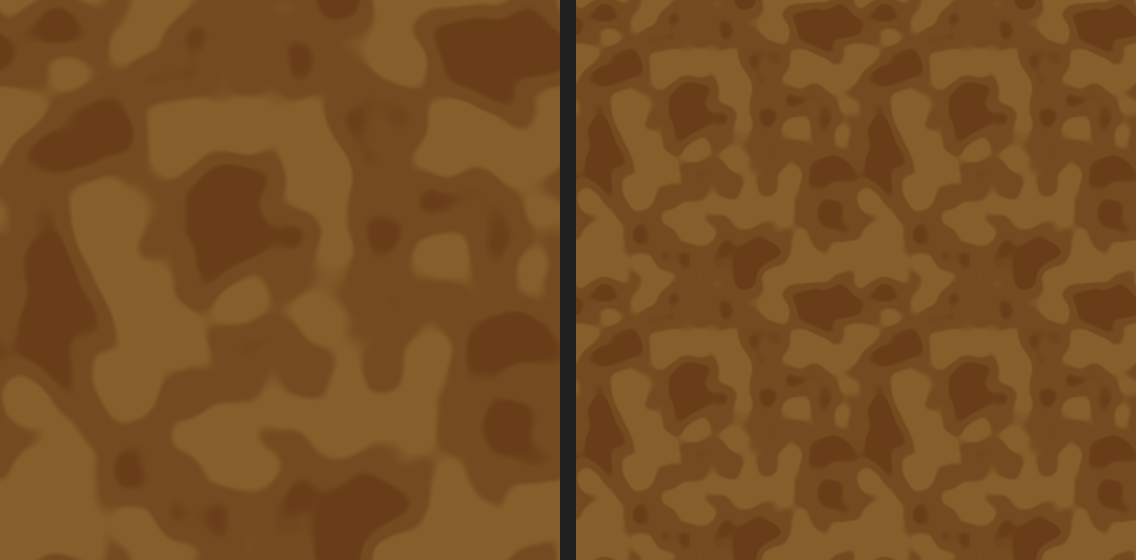
Left: one tile. Right: repeated 2 by 2.
A three.js fragment shader for this texture:

```glsl
// Soft brown camouflage: flat light and dark patches on a mid brown ground.
// Two octaves of wrapping gradient noise form one height field, which two
// smooth thresholds cut into three tones; whole periods make it tile.

varying vec2 vUv;

float hash(vec2 p) {
  vec3 q = fract(p.xyx * 0.1031);
  q += dot(q, q.yzx + 33.33);
  return fract((q.x + q.y) * q.z);
}

// Unit gradient of a lattice cell, wrapped to the period
vec2 gradient(vec2 cell, float period, float seed) {
  float angle = 6.28318 * hash(mod(cell, period) + seed);
  return vec2(cos(angle), sin(angle));
}

// Gradient noise that repeats after a whole number of cells
float wrappedNoise(vec2 p, float period, float seed) {
  vec2 cell = floor(p);
  vec2 f = p - cell;
  vec2 fade = f * f * f * (f * (f * 6.0 - 15.0) + 10.0);
  vec2 e = vec2(1.0, 0.0);
  float a = dot(gradient(cell, period, seed), f);
  float b = dot(gradient(cell + e.xy, period, seed), f - e.xy);
  float c = dot(gradient(cell + e.yx, period, seed), f - e.yx);
  float d = dot(gradient(cell + e.xx, period, seed), f - e.xx);
  return mix(mix(a, b, fade.x), mix(c, d, fade.x), fade.y);
}

void main() {
  // Broad patches, with a finer octave for lobes and small round spots
  float height = wrappedNoise(vUv * 6.0, 6.0, 17.0);
  height += 0.5 * wrappedNoise(vUv * 11.0 + 0.37, 11.0, 71.0);

  vec3 darkBrown = vec3(0.410, 0.240, 0.094);
  vec3 midBrown = vec3(0.453, 0.296, 0.125);
  vec3 lightBrown = vec3(0.524, 0.368, 0.172);

  // Cut the height into three flat tones with soft borders
  vec3 color = mix(darkBrown, midBrown, smoothstep(-0.30, -0.18, height));
  color = mix(color, lightBrown, smoothstep(0.03, 0.15, height));
  gl_FragColor = vec4(color, 1.0);
}
```
